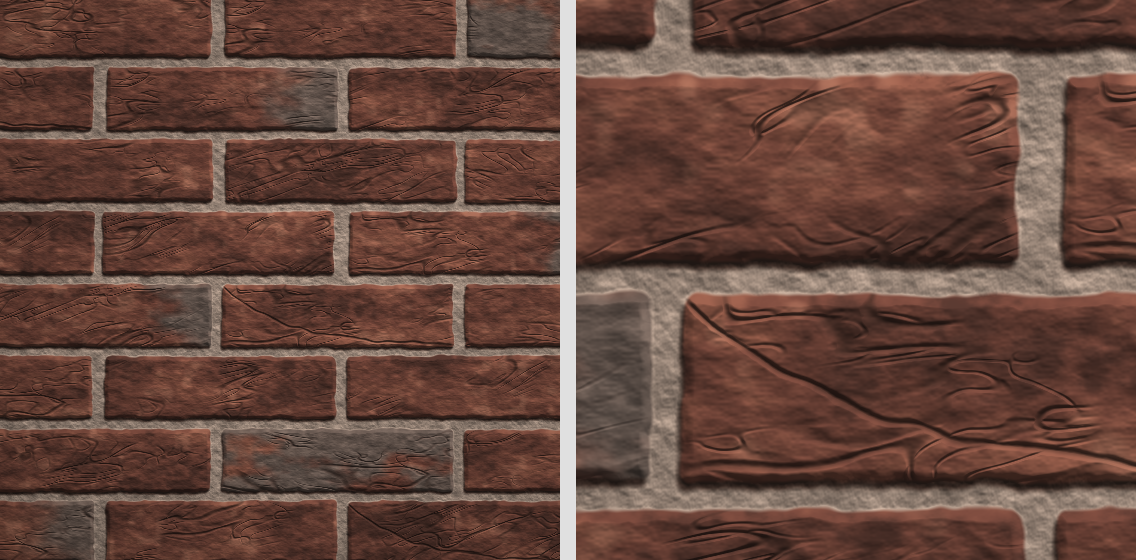
Left, the full canvas; right, a detail of the centre.
This texture is drawn by a WebGL 2 fragment shader. Its source:

```glsl
#version 300 es
precision highp float;
// Weathered red brick wall in running bond with recessed grey mortar.
uniform vec2 u_resolution;
out vec4 outColor;

const vec2 PITCH = vec2(0.434, 0.129);      // brick plus joint
const vec2 JOINT = vec2(0.0225, 0.0185);
const float TOP_OFFSET = 0.0176;            // part of the first course cut off
const vec2 JOINT_START = vec2(0.388, 0.176); // even and odd courses
const float CORNER = 0.006;
const vec2 LIGHT_DIR = vec2(0.35, 0.937);
const float LIGHT_STEP = 0.0016;
const float LIGHT_GAIN = 1.25;
const vec2 SHADOW_SHIFT = vec2(0.0025, 0.0055);
const vec3 BRICK_DARK = vec3(0.26, 0.165, 0.14);
const vec3 BRICK_MID = vec3(0.365, 0.220, 0.182);
const vec3 BRICK_LIGHT = vec3(0.46, 0.285, 0.228);
const vec3 BRICK_DUST = vec3(0.57, 0.385, 0.31);
const vec3 STAIN = vec3(0.345, 0.31, 0.285);
const vec3 MORTAR = vec3(0.56, 0.49, 0.44);
const vec3 SHADOW = vec3(0.17, 0.115, 0.095);

struct Brick { vec2 id; vec2 local; float dist; float seed; };

float hash(vec2 p) { return fract(sin(dot(p, vec2(127.1, 311.7))) * 43758.5453); }

float noise(vec2 p) {
  vec2 i = floor(p), f = fract(p);
  f = f * f * (3.0 - 2.0 * f);
  return mix(mix(hash(i), hash(i + vec2(1, 0)), f.x),
             mix(hash(i + vec2(0, 1)), hash(i + vec2(1, 1)), f.x), f.y);
}

float fbm(vec2 p) {
  float sum = 0.0, amp = 0.5;
  for (int i = 0; i < 4; i++, amp *= 0.5, p = p * 2.03 + 17.3) sum += amp * noise(p);
  return sum / 0.9375;
}

// Course, position inside the brick and signed distance to its ragged outline
Brick brickAt(vec2 p) {
  Brick b;
  float fromTop = (1.0 - p.y + TOP_OFFSET) / PITCH.y;
  float row = floor(fromTop);
  float along = (p.x - mix(JOINT_START.x, JOINT_START.y, mod(row, 2.0))) / PITCH.x + 1.0;
  b.id = vec2(floor(along), row);
  b.seed = hash(b.id + 3.7);
  b.local = (vec2(fract(along), 1.0 - fract(fromTop)) - 0.5) * PITCH;
  vec2 shift = vec2(hash(b.id + 8.1), hash(b.id + 5.3)) - 0.5;
  vec2 wobble = vec2(noise(p * 38.0), noise(p * 38.0 + 50.0)) - 0.5;
  wobble += 0.5 * (vec2(noise(p * 120.0), noise(p * 120.0 + 70.0)) - 0.5);
  vec2 q = abs(b.local + shift * vec2(0.009, 0.003) + wobble * 0.0045);
  q -= (PITCH - JOINT) * 0.5 - CORNER;
  b.dist = length(max(q, 0.0)) + min(max(q.x, q.y), 0.0) - CORNER;
  return b;
}

// Wispy folds in the clay, plus one long split on some bricks
float creases(Brick b) {
  float tilt = (b.seed - 0.6) * 0.7;
  vec2 q = mat2(cos(tilt), sin(tilt), -sin(tilt), cos(tilt)) * b.local;
  q = q * vec2(17.0, 52.0) + b.seed * 37.0;
  q += 1.4 * vec2(noise(q * 0.7), noise(q * 0.7 + 9.0));
  float fold = smoothstep(0.09, 0.0, abs(noise(q) - 0.5));
  fold = max(fold, 0.6 * smoothstep(0.12, 0.0, abs(noise(q * 2.1 + 4.0) - 0.5)));
  fold *= smoothstep(0.38, 0.75, noise(b.local * vec2(13.0, 24.0) + b.seed * 91.0));
  float curve = 0.10 * exp(-9.0 * (b.local.x + 0.2)) - 0.055;
  curve += 0.008 * (noise(b.local * 45.0) - 0.5);
  float split = smoothstep(0.0035, 0.0, abs(b.local.y - curve));
  return b.id.y == 3.0 * b.id.x + 1.0 ? max(fold, split) : fold;
}

float relief(vec2 p, Brick b, float crease) {
  float clay = 0.0035 + 0.0024 * fbm(p * vec2(45.0, 75.0)) - 0.0012 * crease;
  return mix(0.0022 * fbm(p * 95.0), clay, smoothstep(0.003, -0.007, b.dist));
}

// Smoky grey on a few bricks, whole or only toward the right end
float stainAmount(Brick b, vec2 p) {
  float row = b.id.y, col = b.id.x;
  bool chosen = mod(row + col, 5.0) == 2.0 && mod(row, 3.0) < 2.0;
  bool tipped = mod(2.0 * row + col, 16.0) == 8.0;
  float n = fbm(p * vec2(14.0, 24.0));
  float reach = b.local.x / (PITCH.x * 0.5) + (n - 0.5) * 1.2;
  float spread = smoothstep(tipped ? 0.45 : 0.15, 0.95, reach);
  if (chosen && mod(row, 3.0) == 0.0) spread = smoothstep(0.2, 0.5, n);
  return chosen || tipped ? 0.85 * spread : 0.0;
}

vec3 brickColor(Brick b, vec2 p, float crease) {
  float blotch = fbm(p * vec2(11.0, 22.0) + b.seed * 23.0);
  float grain = fbm(p * vec2(75.0, 110.0));
  float tone = blotch * 0.75 + grain * 0.45 + (b.seed - 0.5) * 0.16;
  vec3 c = mix(BRICK_DARK, BRICK_MID, smoothstep(0.32, 0.58, tone));
  c = mix(c, BRICK_LIGHT, smoothstep(0.54, 0.85, tone));
  c = mix(c, BRICK_DUST, 0.55 * smoothstep(0.60, 0.82, noise(p * 60.0) * 0.5 + blotch * 0.5));
  c = mix(c, STAIN * (0.75 + 0.5 * grain), stainAmount(b, p));
  return mix(c, SHADOW, 0.5 * crease);
}

void main() {
  vec2 p = gl_FragCoord.xy / u_resolution.y;
  Brick b = brickAt(p);
  float crease = creases(b);
  // Slope toward the light
  vec2 lit = p + LIGHT_DIR * LIGHT_STEP;
  Brick ahead = brickAt(lit);
  float slope = (relief(lit, ahead, creases(ahead)) - relief(p, b, crease)) / LIGHT_STEP;
  float shade = clamp(1.0 - LIGHT_GAIN * slope, 0.5, 1.3);
  // Mortar with the shadow of the bricks above and beside it
  vec3 mortar = MORTAR * (0.78 + 0.36 * fbm(p * 70.0));
  float dropShadow = smoothstep(0.002, -0.003, brickAt(p + SHADOW_SHIFT).dist);
  mortar = mix(mortar, SHADOW, 0.85 * dropShadow);
  vec3 color = mix(mortar, brickColor(b, p, crease), smoothstep(0.0015, -0.0015, b.dist)) * shade;
  // Broad light falling off toward the left and the corners
  vec2 fall = p - vec2(0.62, 0.6);
  outColor = vec4(color * (1.08 - 0.42 * dot(fall, fall)), 1.0);
}
```
